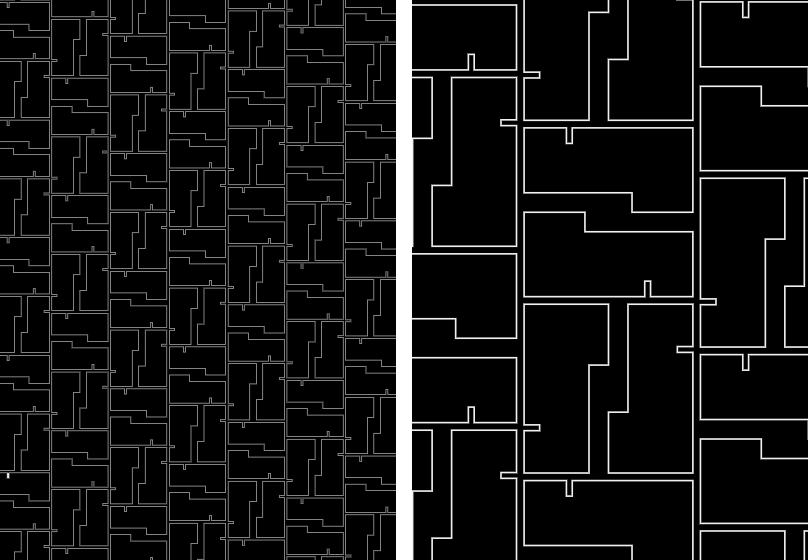
Left, the full canvas; right, a detail of the centre.
Reproduce this pattern procedurally as a Shadertoy shader.

```glsl
// Thin pale outlines on black: columns of square blocks, each block a pair of
// stepped, slotted plates, alternately lying and standing. Each column is shifted
// by 5/7 of a block; plates are box distances combined, then stroked.

const float BLOCKS_PER_HEIGHT = 9.526;
const vec2  GRID_ORIGIN = vec2(0.8595, 0.2185);
const float COLUMN_SHIFT = 5.0 / 7.0;
const float BLOCK_SIDE = 0.957;      // leaves a narrow gap between blocks
const float LINE_WIDTH = 0.0093;
const vec3  LINE_COLOR = vec3(0.94);
const vec2  MARKED_BLOCK = vec2(-1.0, 1.0);

// Square-cornered distance to the box between two corners
float boxDistance(vec2 p, vec2 low, vec2 high) {
    vec2 d = max(low - p, p - high);
    return max(d.x, d.y);
}

// Slot cut into the long outer edge of a plate
float slotDistance(vec2 p) {
    return boxDistance(p, vec2(0.240, -1.0), vec2(0.273, 0.088));
}

// Plate with x along its length and y inward from its outer edge
float plateDistance(vec2 p) {
    float body = boxDistance(p, vec2(0.0), vec2(BLOCK_SIDE, 0.5 * BLOCK_SIDE));
    float stepCut = boxDistance(p, vec2(-1.0, 0.368), vec2(0.612, 2.0));
    return max(body, -min(stepCut, slotDistance(p)));
}

// Share of a pixel covered by a stroke centred at distance zero
float strokeCoverage(float d, float width, float pixel) {
    float high = min(d + 0.5 * width, 0.5 * pixel);
    float low = max(d - 0.5 * width, -0.5 * pixel);
    return clamp((high - low) / pixel, 0.0, 1.0);
}

float fillCoverage(float d, float pixel) {
    return clamp(0.5 - d / pixel, 0.0, 1.0);
}

void mainImage(out vec4 fragColor, in vec2 fragCoord) {
    float pixel = BLOCKS_PER_HEIGHT / iResolution.y;
    vec2 p = fragCoord * pixel - GRID_ORIGIN;

    // Staggered columns of unit cells
    p.y -= floor(p.x) * COLUMN_SHIFT;
    vec2 block = floor(p);
    vec2 local = fract(p) - 0.5;

    // Even rows stand upright, odd rows lie flat
    bool upright = mod(block.y, 2.0) < 0.5;
    vec2 q = upright ? local.yx : vec2(local.x, -local.y);

    // Two plates, related by a half turn
    vec2 corner = vec2(0.5 * BLOCK_SIDE);
    float outline = min(abs(plateDistance(corner + q)),
                        abs(plateDistance(corner - q)));
    float ink = strokeCoverage(outline, LINE_WIDTH, pixel);

    // A single slot is filled in
    if (block == MARKED_BLOCK) {
        float plug = max(slotDistance(corner + q), -(corner.y + q.y));
        ink = max(ink, fillCoverage(plug, pixel));
    }

    fragColor = vec4(LINE_COLOR * ink, 1.0);
}
```
